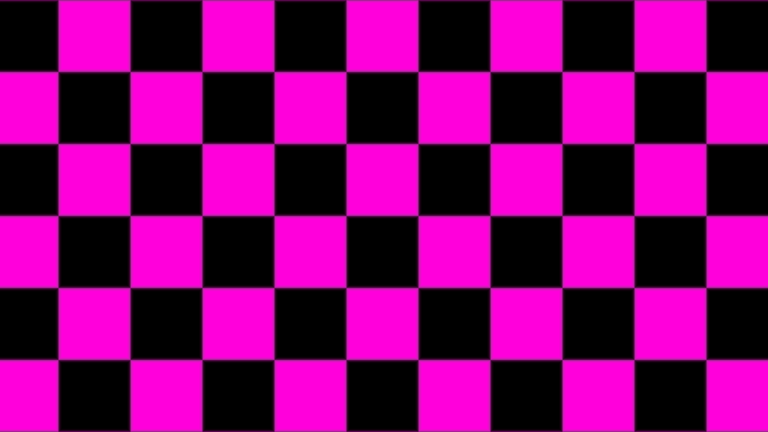
Reproduce this pattern procedurally as a WebGL 1 fragment shader.

```glsl
precision highp float;
// Magenta and black checkerboard with narrow, soft seams between the squares.

uniform vec2 u_resolution;

const float ROWS = 6.0;                      // squares down the canvas
const float FIRST_COLUMN = 0.8125;           // visible share of the left column
const float SEAM_STEP = 1.0 / 48.0;          // width of one seam tone, in squares

const vec3 BLACK = vec3(0.0);
const vec3 SEAM_SHADOW = vec3(0.06, 0.00, 0.04);
const vec3 SEAM_DARK = vec3(0.25, 0.02, 0.21);
const vec3 SEAM_PALE = vec3(0.76, 0.14, 0.68);
const vec3 SEAM_BRIGHT = vec3(0.93, 0.05, 0.80);
const vec3 MAGENTA = vec3(1.00, 0.00, 0.86);

// Distance to the nearest square edge: positive in magenta, negative in black.
float checkerDistance(vec2 p) {
  vec2 square = floor(p);
  vec2 toEdge = 0.5 - abs(p - square - 0.5);
  float parity = mod(square.x + square.y, 2.0);
  return (1.0 - 2.0 * parity) * min(toEdge.x, toEdge.y);
}

// Blends the tones across a seam; s counts seam steps from the edge.
vec3 seamColor(float s) {
  vec3 color = mix(BLACK, SEAM_SHADOW, clamp(s + 2.5, 0.0, 1.0));
  color = mix(color, SEAM_DARK, clamp(s + 1.5, 0.0, 1.0));
  color = mix(color, SEAM_PALE, clamp(s + 0.5, 0.0, 1.0));
  color = mix(color, SEAM_BRIGHT, clamp(s - 0.5, 0.0, 1.0));
  return mix(color, MAGENTA, clamp(s - 1.5, 0.0, 1.0));
}

void main() {
  // Square units, with the cut-off column at the left.
  float pixel = ROWS / u_resolution.y;
  vec2 p = gl_FragCoord.xy * pixel;
  p.x += 1.0 - FIRST_COLUMN;

  // Seams never get thinner than the pixel grid can show.
  float stepWidth = max(SEAM_STEP, 0.5 * pixel);
  gl_FragColor = vec4(seamColor(checkerDistance(p) / stepWidth), 1.0);
}
```
